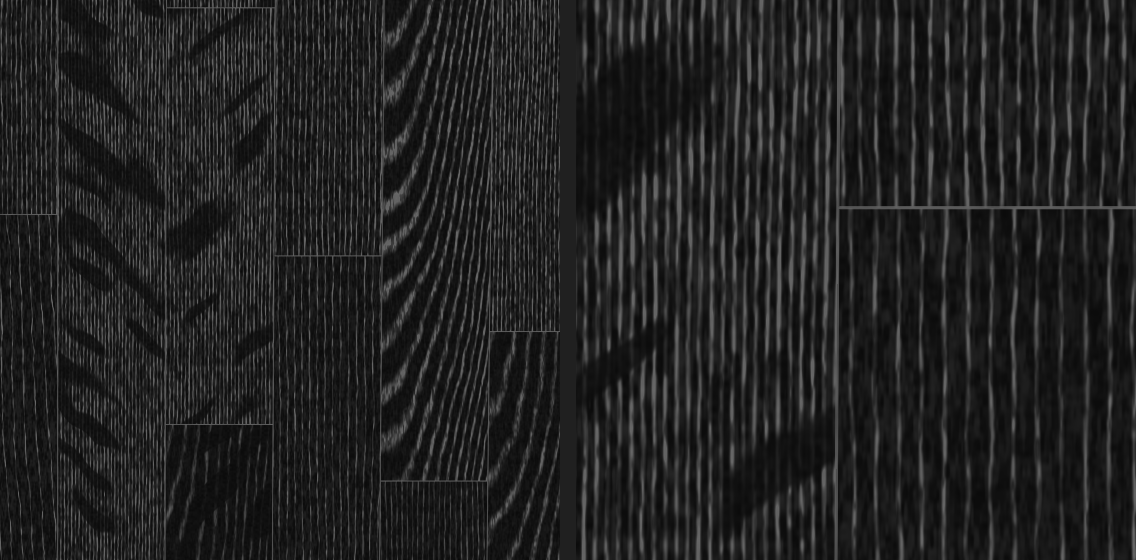
Left: the whole. Right: its middle third, enlarged.
This texture is drawn by a Shadertoy shader. Its source:

```glsl
// Black stained oak planks: six staggered columns with pale open grain and thin seams.
#define PLANK_WIDTH 0.193
#define FIRST_SEAM 0.103
#define SEAM_HALF_WIDTH 0.0009
#define TAPER 0.014
#define PORE_SCALE vec2(330.0, 75.0)
#define LINE_WIDTH 0.0023
#define GRAIN_GAIN 1.1
#define FLECK_DEPTH 0.8
#define BASE_COLOR vec3(0.055)
#define GRAIN_COLOR vec3(0.36)
#define SEAM_COLOR vec3(0.38)

// Height of the butt joint in each column
const float JOINT[6] = float[6](0.617, -0.1, 0.242, 0.543, 0.141, 0.408);

// Lower and upper plank of each column: line count, arch amount, tone
const vec3 GRAIN[12] = vec3[12](
    vec3(9.0, -0.3, 0.95), vec3(22.0, 0.0, 0.85),
    vec3(30.0, 0.0, 1.0), vec3(30.0, 0.0, 1.0),
    vec3(13.0, 0.6, 0.65), vec3(28.0, 0.0, 1.05),
    vec3(14.0, 0.0, 0.85), vec3(18.0, 0.0, 0.95),
    vec3(20.0, 0.0, 0.65), vec3(14.0, 1.0, 1.15),
    vec3(11.0, 0.8, 0.95), vec3(25.0, 0.0, 1.05));

float hash(vec2 p) {
    return fract(sin(dot(p, vec2(127.1, 311.7))) * 43758.5453);
}

float noise(vec2 p) {
    vec2 i = floor(p), f = fract(p);
    f = f * f * (3.0 - 2.0 * f);
    return mix(mix(hash(i), hash(i + vec2(1, 0)), f.x),
               mix(hash(i + vec2(0, 1)), hash(i + vec2(1, 1)), f.x), f.y);
}

// Growth rings: thin upright lines blended with broad nested parabolas
float ringBand(vec2 p, vec3 grain, float seed) {
    float rings = mix(p.x, 0.6 * p.x * p.x - 0.75 * p.y, grain.y) * grain.x;
    rings += 0.9 * noise(vec2(p.x * 2.0, p.y * 4.0) + seed);
    rings += 0.2 * noise(vec2(p.x * 14.0, p.y * 32.0) + seed);
    float width = LINE_WIDTH / PLANK_WIDTH * grain.x;
    width = mix(width, 0.27, max(grain.y, 0.0));
    return 1.0 - smoothstep(0.0, width, abs(fract(rings) - 0.5));
}

// Short upright pores in two sizes
float pores(vec2 p, float seed) {
    float n = 0.6 * noise(p * PORE_SCALE + seed) + 0.4 * noise(p * PORE_SCALE * 1.9 + seed);
    return smoothstep(0.25, 0.8, n);
}

// Dark ray flecks running diagonally across the grain
float rayFleck(vec2 p, float slope, float seed) {
    float across = p.y - slope * PLANK_WIDTH * p.x;
    across += 0.025 * noise(p * vec2(5.0, 14.0) + seed);
    return smoothstep(0.6, 0.74, noise(vec2(p.x * 2.2, across * 26.0) + seed));
}

float lineMask(float dist, float pixel) {
    return 1.0 - smoothstep(SEAM_HALF_WIDTH - 0.5 * pixel, SEAM_HALF_WIDTH + 0.6 * pixel, dist);
}

void mainImage(out vec4 fragColor, in vec2 fragCoord) {
    vec2 uv = fragCoord / iResolution.xy;
    float pixel = 1.0 / iResolution.y;

    // Plank layout
    float x = (uv.x - FIRST_SEAM) * (1.0 - TAPER * (uv.y - 0.5));
    float column = x / PLANK_WIDTH + 1.0;
    int col = clamp(int(floor(column)), 0, 5);
    float u = fract(column);
    float plankLength = col == 2 ? 0.744 : 1.2;
    float v = uv.y - JOINT[col];
    float row = floor(v / plankLength) + 1.0;
    float seed = 17.0 * float(col) + 7.3 * row;
    vec3 grain = GRAIN[col * 2 + int(clamp(row, 0.0, 1.0))];
    vec2 p = vec2(u, uv.y);

    // Pale rings speckled by pores, with faint pores between them
    float pore = pores(vec2(x, uv.y), seed);
    float dash = 0.65 + 0.7 * noise(vec2(u * 26.0, uv.y * 24.0) + seed);
    float pale = ringBand(p, grain, seed) * dash * (0.35 + 0.65 * pore);
    pale += pore * mix(0.22, 0.09, max(grain.y, 0.0));
    float cloud = 0.85 + 0.3 * noise(vec2(u * 4.0, uv.y * 2.5) + seed);
    pale *= grain.z * cloud * GRAIN_GAIN * mix(0.9, 1.1, uv.y);

    // Flecks on the two quarter-sawn columns
    if (col == 1 || col == 2) {
        float slope = col == 1 ? -0.8 : 0.9;
        pale *= 1.0 - FLECK_DEPTH * rayFleck(p, slope, seed);
    }

    // Surface mottling
    vec3 color = BASE_COLOR * (0.75 + 0.5 * noise(uv * 260.0));
    color += (GRAIN_COLOR - BASE_COLOR) * min(pale, 1.1);

    // Seams between planks
    float sideDist = min(u, 1.0 - u) * PLANK_WIDTH;
    float endDist = min(abs(v), abs(v - plankLength));
    float wear = 0.75 + 0.25 * noise(uv * 60.0);
    float seam = max(lineMask(sideDist, pixel) * 0.9, lineMask(endDist, pixel));
    color = mix(color, SEAM_COLOR, seam * wear);

    fragColor = vec4(color, 1.0);
}
```
